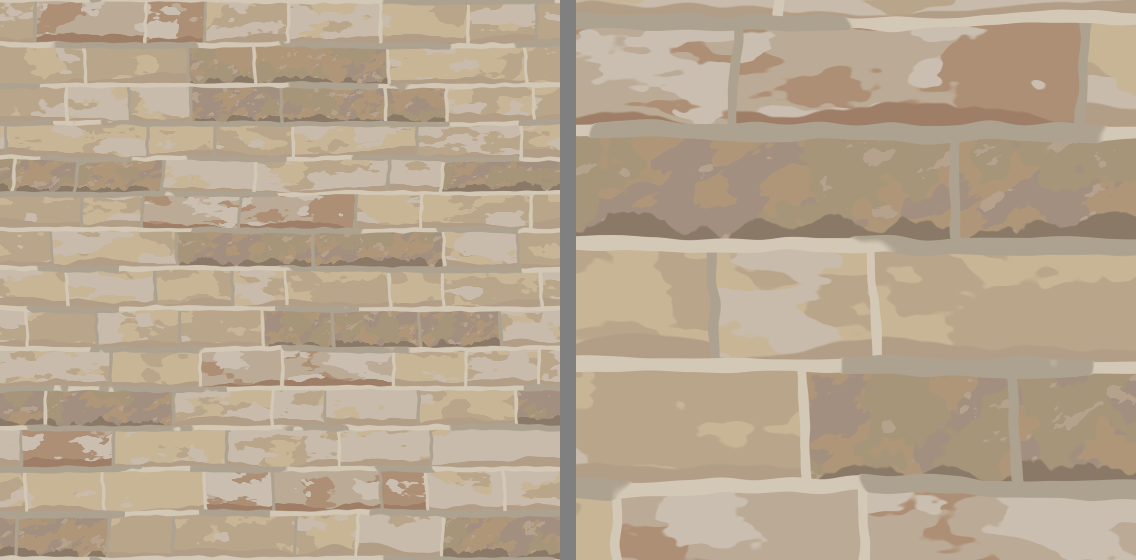
Left, the full canvas; right, a detail of the centre.
This texture is drawn by a WebGL 1 fragment shader. Its source:

```glsl
precision highp float;
// Weathered wall of narrow sandstone bricks in 14 uneven courses, with clusters of dark and reddish bricks.
uniform vec2 u_resolution;

float hash(vec2 p) {
  vec3 q = fract(p.xyx * vec3(0.1031, 0.1030, 0.0973));
  q += dot(q, q.yzx + 33.33);
  return fract((q.x + q.y) * q.z);
}

// Value noise that wraps after "period" cells on both axes
float noise(vec2 p, float period) {
  vec2 i = floor(p), f = fract(p);
  f *= f * (3.0 - 2.0 * f);
  vec2 a = mod(i, period), b = mod(i + 1.0, period);
  return mix(mix(hash(a), hash(vec2(b.x, a.y)), f.x),
             mix(hash(vec2(a.x, b.y)), hash(b), f.x), f.y);
}

float fbm(vec2 p) {
  float sum = 0.0, amp = 0.52;
  for (int k = 0; k < 4; k++) {
    sum += amp * noise(p, 997.0);
    p = p * 2.03 + 17.7;
    amp *= 0.5;
  }
  return sum;
}

// Crisp patch border
float patchMask(float value, float level) {
  return smoothstep(level - 0.012, level + 0.012, value);
}

// Irregular upright joint, in brick units along a course
float jointAt(float i, float count, float row) {
  return i + 0.55 * (hash(vec2(mod(i, count) + 3.0, row + 51.0)) - 0.5);
}

vec3 sandBrick(vec2 q, float f, float seed) {
  float tone = fbm(q * vec2(17.0, 30.0)) + 0.3 * (seed - 0.5);
  float bleach = fbm(q * vec2(15.0, 34.0) + 60.0) + 0.4 * (fract(seed * 7.3) - 0.5);
  vec3 c = mix(vec3(0.78, 0.71, 0.59), vec3(0.725, 0.65, 0.54), patchMask(tone, 0.51));
  c = mix(c, vec3(0.785, 0.735, 0.67), patchMask(bleach, 0.56));
  float foot = 0.5 * fbm(q * vec2(9.0, 5.0) + 90.0) - 0.06 - f;
  return mix(c, vec3(0.70, 0.615, 0.525), patchMask(foot, 0.0));
}

vec3 darkBrick(vec2 q, float f, float seed) {
  vec2 slanted = vec2(q.x + 0.8 * q.y, q.y - 0.6 * q.x);
  float streak = fbm(slanted * vec2(22.0, 48.0)) + 0.2 * (seed - 0.5);
  vec3 c = mix(vec3(0.635, 0.56, 0.50), vec3(0.685, 0.59, 0.47), patchMask(streak, 0.50));
  c = mix(c, vec3(0.65, 0.585, 0.475), patchMask(fbm(q * 24.0 + 40.0), 0.56));
  c = mix(c, vec3(0.71, 0.63, 0.55), patchMask(fbm(slanted * vec2(45.0, 75.0) + 70.0), 0.69));
  float shade = 0.5 * fbm(q * vec2(42.0, 20.0) + 20.0) - 0.06 - f;
  return mix(c, vec3(0.54, 0.475, 0.405), patchMask(shade, 0.0));
}

vec3 redBrick(vec2 q, float f, float seed) {
  float rust = fbm(q * vec2(16.0, 32.0)) + 0.3 * (seed - 0.5);
  vec3 c = mix(vec3(0.735, 0.665, 0.585), vec3(0.68, 0.56, 0.46), patchMask(rust, 0.50));
  c = mix(c, vec3(0.79, 0.745, 0.685), patchMask(fbm(q * vec2(18.0, 38.0) + 30.0), 0.59));
  float foot = 0.5 * fbm(q * vec2(14.0, 8.0) + 80.0) - 0.06 - f;
  return mix(c, vec3(0.62, 0.495, 0.40), patchMask(foot, 0.0));
}

void main() {
  vec2 uv = gl_FragCoord.xy / u_resolution;
  float soft = 0.7 / u_resolution.y;
  vec2 p = uv + 0.0035 * (vec2(noise(uv * 70.0, 70.0), noise(uv * 50.0 + 9.0, 50.0)) - 0.5);
  p.y += 0.006 * (noise(uv * vec2(6.0, 14.0), 84.0) - 0.5) * step(uv.x, 2.0);

  // Courses: taller near the bottom
  float t = 6.28318 * p.y;
  float v = 14.0 * p.y - 0.16 * sin(t) - 0.14 * (1.0 - cos(t)) - 0.08 * sin(2.0 * t);
  float row = mod(floor(v), 14.0), f = fract(v);

  // Bricks: five to seven of unequal length, offset in each course
  float count = floor(5.4 + 2.5 * hash(vec2(row, 7.0)));
  float shift = hash(vec2(row, 23.0));
  float u = p.x * count + shift + 0.06 * (f - 0.5) * (hash(vec2(row, 31.0)) - 0.5);
  float i = floor(u);
  if (u < jointAt(i, count, row)) i -= 1.0;
  else if (u > jointAt(i + 1.0, count, row)) i += 1.0;
  float left = jointAt(i, count, row), right = jointAt(i + 1.0, count, row);
  float seed = hash(vec2(mod(i, count) + 11.0, row + 5.0));
  vec2 q = vec2((u - left) / count, f / 14.0) + vec2(seed * 31.0, row * 1.7 + 2.0);

  // Accent bricks cluster around one place in most courses
  float middle = (0.5 * (left + right) - shift) / count;
  float away = abs(fract(middle - hash(vec2(row, 43.0)) + 0.5) - 0.5);
  bool redRow = abs(row - 1.5) < 1.0 || row == 4.0 || row == 8.0 || row == 13.0;
  bool plainRow = row == 6.0 || row == 10.0;
  vec3 color;
  if (redRow && away < 0.16) color = redBrick(q, f, seed);
  else if (!redRow && !plainRow && away < 0.21) color = darkBrick(q, f, seed);
  else color = sandBrick(q, f, seed);

  // Mortar: pale lime with long grey stretches
  vec3 lime = vec3(0.825, 0.785, 0.71), grey = vec3(0.68, 0.635, 0.565);
  float upright = min(u - left, right - u) / count;
  float nearest = u - left < right - u ? i : i + 1.0;
  float greyUp = step(0.55, hash(vec2(mod(nearest, count) + 71.0, row)));
  color = mix(color, mix(lime, grey, greyUp), 1.0 - smoothstep(0.0029 - soft, 0.0029 + soft, upright));
  float bed = mod(floor(v + 0.5), 14.0);
  float greyBed = patchMask(noise(vec2(p.x * 7.0, bed), 7.0 * 14.0) * 0.85
                            + 0.15 * noise(uv * 60.0, 60.0), 0.5);
  float bedWidth = 0.0042 + 0.0012 * greyBed + 0.002 * (noise(uv * 40.0, 40.0) - 0.5);
  float level = min(f, 1.0 - f) / 14.0;
  color = mix(color, mix(lime, grey, greyBed), 1.0 - smoothstep(bedWidth - soft, bedWidth + soft, level));

  gl_FragColor = vec4(color, 1.0);
}
```
